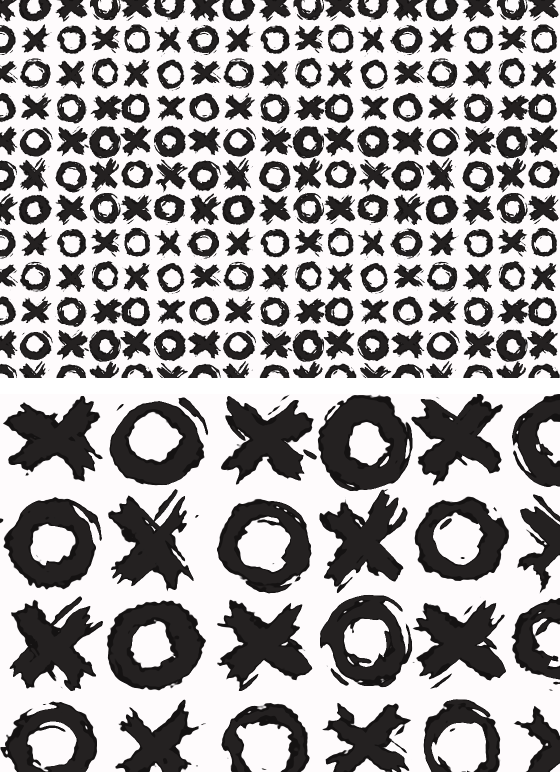
Top, the full canvas; bottom, a detail of the centre.
Write a WebGL 1 fragment shader that draws this pattern.

```glsl
precision highp float;
// Checkerboard of dry-brushed ink rings and crosses, repeating every six cells.
uniform vec2 u_resolution;

const float COLUMNS = 16.516;             // cells across the canvas
const vec2 ORIGIN = vec2(0.03, 0.175);    // first cell centre, from top left
const float PERIOD = 6.0;                 // cells before the variation repeats
const float COLUMN_DRIFT = 0.08;          // sideways shift of the middle columns
const vec2 RING_RADIUS = vec2(0.41, 0.44);   // light rows, bold rows
const vec2 HOLE_RADIUS = vec2(0.24, 0.215);
const vec2 ARM_LENGTH = vec2(0.43, 0.465);
const vec2 ARM_WIDTH = vec2(0.112, 0.138);
const float WOBBLE = 0.075;               // slow unevenness of the edges
const float GRAIN = 0.045;                // fine roughness of the edges
const float BRISTLES = 26.0;              // bristle tracks per cell
const float DRYNESS = 0.3;                // depth of the bristle streaks
const float RIM = 0.035;                  // width of the darker ink rim
const vec3 PAPER = vec3(0.995, 0.985, 0.99);
const vec3 INK = vec3(0.14, 0.13, 0.13);
const vec3 RIM_INK = vec3(0.08, 0.07, 0.07);
const int SAMPLES = 2;                    // supersampling per axis

float hash(vec2 p) {
  vec3 q = fract(p.xyx * 0.1031);
  q += dot(q, q.yzx + 33.33);
  return fract((q.x + q.y) * q.z);
}

float noise(vec2 p) {
  vec2 i = floor(p), f = fract(p);
  f = f * f * (3.0 - 2.0 * f);
  return mix(mix(hash(i), hash(i + vec2(1.0, 0.0)), f.x),
             mix(hash(i + vec2(0.0, 1.0)), hash(i + 1.0), f.x), f.y);
}

vec2 rotate(vec2 p, float angle) {
  float c = cos(angle), s = sin(angle);
  return vec2(c * p.x + s * p.y, c * p.y - s * p.x);
}

// Breaks an edge into streaks that follow the brush, in patches along the stroke.
float dryBrush(float d, float along, float across, float seed, float wear) {
  float bristle = noise(vec2(along * 4.0, across * BRISTLES) + seed);
  float dryPatch = smoothstep(0.42, 0.75, noise(vec2(along * 2.5, across * 4.0) + seed + 31.0));
  float nearEdge = 1.0 - smoothstep(0.0, 0.11, abs(d));
  return d + DRYNESS * wear * dryPatch * nearEdge * (bristle - 0.5);
}

float brushRing(vec2 p, float radius, float hole, float seed, float wear) {
  vec2 lean = vec2(hash(vec2(seed, 1.0)), hash(vec2(seed, 2.0))) - 0.5;
  p *= 1.0 + vec2(0.12, -0.04) * lean.x;
  float r = length(p);
  float outer = r - radius + WOBBLE * (noise(p * 6.0 + seed) - 0.5);
  float inner = hole - length(p - 0.07 * lean) + WOBBLE * (noise(p * 8.0 + seed + 9.0) - 0.5);
  vec2 turned = rotate(p, 6.2832 * hash(vec2(seed, 3.0)));
  float along = atan(turned.y, turned.x + 1e-5) * 0.4;
  return dryBrush(max(outer, inner), along, r, seed, wear);
}

float brushArm(vec2 p, float angle, float halfLength, float halfWidth, float seed, float wear) {
  vec2 q = rotate(p, angle);
  q.y += 0.3 * (hash(vec2(seed, 4.0)) - 0.5) * q.x * q.x;
  float tip = q.x < 0.0 ? 0.0 : 17.0;
  float ragged = noise(vec2(q.y * 20.0, seed + tip)) - 0.5;
  float ends = abs(q.x) - halfLength + 0.14 * ragged;
  float taper = 1.0 + 0.35 * (hash(vec2(seed, 5.0)) - 0.5) * q.x / halfLength;
  float sides = abs(q.y) - halfWidth * taper + WOBBLE * (noise(q * 7.0 + seed) - 0.5);
  return dryBrush(max(ends, sides), q.x, q.y, seed, wear);
}

// Signed distance to the glyph of one cell.
float glyph(vec2 p, vec2 cell) {
  vec2 id = mod(cell, PERIOD);
  float seed = 3.0 + 90.0 * hash(id + 7.0);
  float bold = step(mod(id.y + 2.0, PERIOD), 2.5);
  vec2 jitter = vec2(hash(id + 21.0), hash(id + 43.0)) - 0.5;
  p -= 0.05 * jitter;
  p.x -= COLUMN_DRIFT * step(abs(id.x - 2.5), 0.6);
  if (dot(p, p) > 0.42) return 1.0;
  float wear = mix(0.55, 1.1, hash(id + 65.0)) + 0.15 * bold;
  float d;
  if (mod(cell.x + cell.y, 2.0) > 0.5) {
    float size = 1.0 + 0.08 * jitter.y;
    d = brushRing(p, mix(RING_RADIUS.x, RING_RADIUS.y, bold) * size,
                  mix(HOLE_RADIUS.x, HOLE_RADIUS.y, bold) * (1.0 + 0.2 * jitter.x), seed, wear);
  } else {
    float len = mix(ARM_LENGTH.x, ARM_LENGTH.y, bold);
    float width = mix(ARM_WIDTH.x, ARM_WIDTH.y, bold) * (1.0 + 0.2 * jitter.x);
    float rising = brushArm(p, -0.77 + 0.2 * jitter.x, len, width, seed, wear);
    float falling = brushArm(p, 0.75 + 0.25 * jitter.y, len * 0.97, width, seed + 11.0, wear);
    d = min(rising, falling);
  }
  return d + GRAIN * (noise(p * 24.0 + seed) - 0.5);
}

vec3 pattern(vec2 p, float pixel) {
  vec2 base = floor(p - ORIGIN);
  float d = 1.0;
  for (int j = 0; j < 2; j++) {
    for (int i = 0; i < 2; i++) {
      vec2 cell = base + vec2(float(i), float(j));
      d = min(d, glyph(p - ORIGIN - cell, cell));
    }
  }
  vec3 ink = mix(INK, RIM_INK, smoothstep(-RIM - pixel, -RIM, d));
  return mix(ink, PAPER, smoothstep(-0.5 * pixel, 0.5 * pixel, d));
}

void main() {
  float pixel = COLUMNS / u_resolution.x;
  vec3 color = vec3(0.0);
  for (int j = 0; j < SAMPLES; j++) {
    for (int i = 0; i < SAMPLES; i++) {
      vec2 shift = (vec2(float(i), float(j)) + 0.5) / float(SAMPLES) - 0.5;
      vec2 frag = gl_FragCoord.xy + shift;
      color += pattern(vec2(frag.x, u_resolution.y - frag.y) * pixel, pixel);
    }
  }
  gl_FragColor = vec4(color / float(SAMPLES * SAMPLES), 1.0);
}
```
